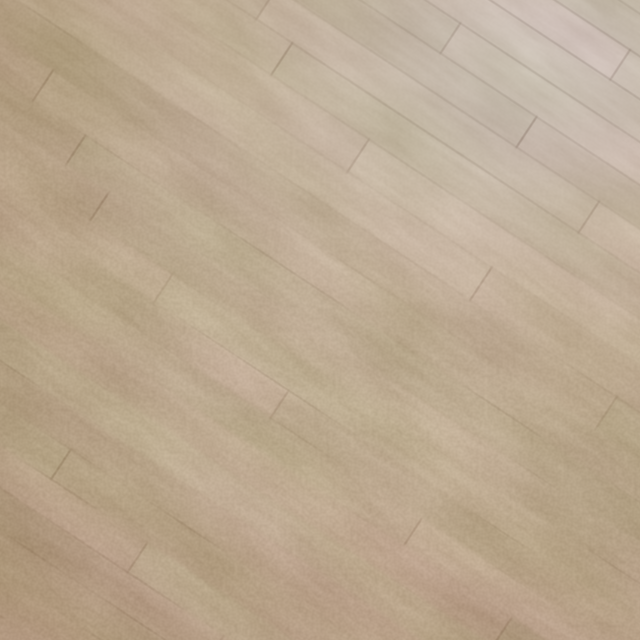
Reproduce this texture procedurally as a Shadertoy shader.

```glsl
// Pale maple strip floor: diagonal staggered planks, soft seams and a window sheen.

float hash(vec2 p) {
    return fract(sin(dot(p, vec2(12.99, 78.23))) * 4375.85);
}

// Gradient noise, roughly -0.7 to 0.7
float gradDot(vec2 cell, vec2 f) {
    float a = 6.2832 * hash(cell);
    return dot(vec2(cos(a), sin(a)), f);
}

float noise(vec2 p) {
    vec2 i = floor(p), f = fract(p);
    vec2 w = f * f * f * (f * (f * 6.0 - 15.0) + 10.0);
    vec2 e = vec2(1.0, 0.0);
    return mix(mix(gradDot(i, f), gradDot(i + e, f - e), w.x),
               mix(gradDot(i + e.yx, f - e.yx), gradDot(i + 1.0, f - 1.0), w.x), w.y);
}

float fbm(vec2 p) {
    float sum = 0.0, amp = 0.6;
    for (int i = 0; i < 4; i++) {
        sum += amp * noise(p);
        p = p * 2.03 + 17.3;
        amp *= 0.5;
    }
    return sum;
}

// One row of planks: x = lightness, y = pinkness, z = end joint line
vec3 plankRow(float along, float row) {
    float len = row < 2.5 ? 0.604 : 1.208;
    float drift = smoothstep(1.0, 3.0, row) * smoothstep(14.0, 12.5, row);
    float start = 0.016 + 0.18 * row - drift * (0.04 + 0.11 * sin(row - 1.9));
    float s = (along - start) / len;
    float joint = floor(s + 0.5);
    float d = (s - joint) * len;
    vec2 left = vec2(joint - 1.0, row), right = vec2(joint, row);
    vec2 tone = mix(vec2(hash(left), hash(left + 41.7)),
                    vec2(hash(right), hash(right + 41.7)), smoothstep(-0.004, 0.004, d));
    tone += 0.9 * noise(vec2(along * 3.5, row * 7.37));
    float line = (1.0 - smoothstep(0.0, 0.0034, abs(d))) * (0.6 + 0.4 * hash(right + 9.1));
    return vec3(tone - 0.5, line);
}

void mainImage(out vec4 fragColor, in vec2 fragCoord) {
    vec2 uv = fragCoord / iResolution.xy;

    // Floor axes: x along the planks, y across them, running down to the right
    vec2 down = vec2(uv.x, 1.0 - uv.y);
    vec2 floorPos = vec2(dot(down, vec2(0.834, 0.552)), dot(down, vec2(-0.552, 0.834)));
    float bow = 0.024 * exp(-pow((floorPos.y - 0.1) / 0.22, 2.0));
    float across = (floorPos.y + 0.367 - bow) / 0.0557;
    float seamRow = floor(across + 0.5);
    float seamDist = across - seamRow;

    // Blend the two planks that meet at the nearest seam
    vec3 plank = mix(plankRow(floorPos.x, seamRow - 1.0), plankRow(floorPos.x, seamRow),
                     smoothstep(-0.11, 0.11, seamDist));

    // Window sheen in the upper right
    vec2 toSheen = (uv - vec2(0.87, 0.91)) / vec2(0.42, 0.28);
    float sheen = exp(-dot(toSheen, toSheen));

    // Wood tone with broad light falloff
    vec3 color = vec3(0.727, 0.654, 0.550);
    color += plank.x * vec3(0.040, 0.044, 0.046) * (1.0 - 0.45 * sheen);
    color += plank.y * vec3(0.010, -0.005, 0.008);
    color += vec3(0.062, 0.092, 0.15) * sheen;
    color += vec3(0.018, 0.018, 0.022) * exp(-8.0 * dot(uv - 0.5, uv - 0.5));
    color -= vec3(0.027, 0.034, 0.04) * smoothstep(0.3, 0.0, uv.x);
    color -= vec3(0.02, 0.037, 0.033) * smoothstep(0.35, 0.0, uv.y);

    // Long grain, cloudy figure, blush patches and sandy speckle
    float grain = fbm(floorPos * vec2(9.0, 60.0));
    float cloud = fbm(floorPos * vec2(5.5, 14.0) + 5.0);
    float blush = noise(floorPos * vec2(4.0, 10.0) + 31.0);
    float speckle = noise(uv * 210.0) + 0.7 * noise(uv * 110.0 + 8.0);
    float rough = mix(0.7, 1.2, smoothstep(0.1, -0.5, uv.y - 0.7 + 0.4 * uv.x - 0.4));
    color += (0.04 * grain + 0.068 * cloud) * vec3(0.9, 1.0, 1.1);
    color += blush * vec3(0.012, -0.004, 0.022);
    color += 0.024 * speckle * rough * (1.0 - 0.6 * sheen);

    // Seams show in the sheen; elsewhere only short faint traces remain
    float wear = smoothstep(0.08, 0.45, noise(vec2(floorPos.x * 5.0, seamRow * 3.7)));
    float seam = 1.0 - smoothstep(0.0, 0.06, abs(seamDist));
    float show = mix(0.04 + 0.45 * wear, 0.55 + 0.4 * hash(vec2(seamRow, 3.0)), sheen);
    color -= seam * show * vec3(0.09, 0.095, 0.095);
    color -= plank.z * mix(0.75, 1.1, sheen) * vec3(0.10, 0.11, 0.11);

    fragColor = vec4(clamp(color, 0.0, 1.0), 1.0);
}
```
